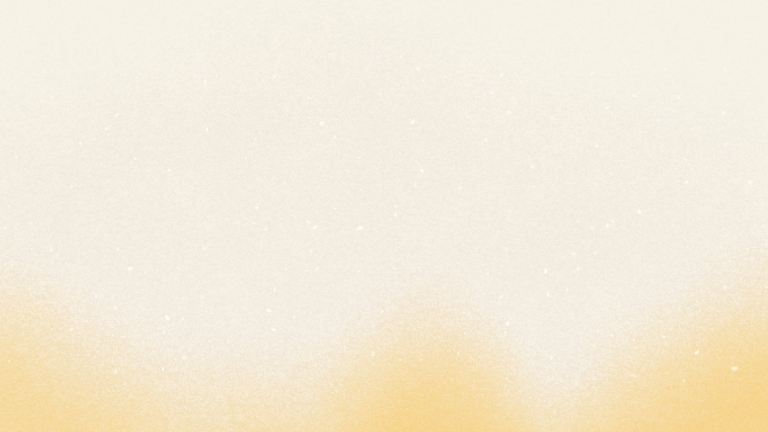
This background is drawn by a WebGL 2 fragment shader. Its source:

```glsl
#version 300 es
precision highp float;

#define CREAM vec3(0.961, 0.947, 0.900)
#define PAPER vec3(0.957, 0.929, 0.886)
#define GOLD vec3(0.965, 0.835, 0.560)
#define FLECK vec3(1.0, 0.995, 0.975)
#define GLOW_BASE 0.24
#define GLOW_FADE 0.43
#define GRAIN_SCALE 330.0
#define PAPER_GRAIN 0.042
#define GOLD_GRAIN 0.42
#define FLECK_CHANCE 0.20

uniform vec2 u_resolution;
out vec4 outColor;

float hash(vec2 p) {
    vec3 q = fract(vec3(p.xyx) * 0.1031);
    q += dot(q, q.yzx + 33.33);
    return fract((q.x + q.y) * q.z);
}

float valueNoise(vec2 p) {
    vec2 cell = floor(p), f = fract(p);
    f = f * f * (3.0 - 2.0 * f);
    float low = mix(hash(cell), hash(cell + vec2(1.0, 0.0)), f.x);
    float high = mix(hash(cell + vec2(0.0, 1.0)), hash(cell + 1.0), f.x);
    return mix(low, high, f.y);
}

float fbm(vec2 p) {
    float sum = 0.0, weight = 0.5;
    for (int i = 0; i < 4; i++) {
        sum += weight * valueNoise(p);
        p = p * 2.03 + 17.0;
        weight *= 0.5;
    }
    return sum;
}

float bump(float x, float center, float width) {
    float d = (x - center) / width;
    return exp(-d * d);
}

// Upper limit of the golden wash across the width
float glowHeight(float x) {
    return GLOW_BASE
        + 0.21 * bump(x, 0.0, 0.15)
        + 0.16 * bump(x, 0.56, 0.105)
        + 0.23 * bump(x, 1.0, 0.17)
        - 0.06 * bump(x, 0.72, 0.06);
}

// One tilted, soft speck at most in each grid cell
float flecks(vec2 p, float rows, float radius) {
    vec2 cell = floor(p * rows);
    vec2 center = 0.2 + 0.6 * vec2(hash(cell + 3.1), hash(cell + 8.7));
    vec2 d = (fract(p * rows) - center) / rows;
    float angle = 6.283 * hash(cell + 21.3);
    d = mat2(cos(angle), -sin(angle), sin(angle), cos(angle)) * d;
    d.x *= 0.6;
    float size = radius * mix(0.5, 1.0, hash(cell + 41.9));
    float present = step(1.0 - FLECK_CHANCE, hash(cell + 63.5));
    return present * (1.0 - smoothstep(0.3 * size, size, length(d)));
}

void main() {
    vec2 uv = gl_FragCoord.xy / u_resolution;
    vec2 p = gl_FragCoord.xy / u_resolution.y;

    // Cream top and upper corners over warm paper
    float corners = 0.5 * abs(uv.x - 0.42);
    vec3 color = mix(PAPER, CREAM, smoothstep(0.72, 1.08, uv.y + corners));

    // Soft mottling and fine paper fibres
    float mottling = fbm(p * 7.0) - 0.47;
    float grain = 0.7 * valueNoise(p * GRAIN_SCALE)
        + 0.3 * valueNoise(p * vec2(0.35, 0.7) * GRAIN_SCALE + 50.0) - 0.5;
    float calmTop = 1.0 - 0.6 * smoothstep(0.85, 1.15, uv.y + corners);
    color += (0.012 * mottling + PAPER_GRAIN * grain * vec3(0.8, 1.0, 1.2)) * calmTop;

    // Golden wash, weaker at the left, broken up by the grain
    float depth = glowHeight(uv.x) - uv.y + 0.08 * mottling;
    float gold = smoothstep(0.0, GLOW_FADE, depth) * mix(0.82, 1.0, smoothstep(0.2, 0.5, uv.x));
    gold -= GOLD_GRAIN * grain * smoothstep(-0.08, 0.22, depth);
    color = mix(color, GOLD, clamp(gold, 0.0, 1.2));

    // Pale flecks in large and small layers
    float specks = 0.0;
    for (int i = 0; i < 2; i++) {
        float layer = float(i);
        float speck = flecks(p + 5.0 * layer, 9.0 + 11.0 * layer, 0.0075 - 0.0025 * layer);
        specks = max(specks, speck * (0.85 - 0.2 * layer));
    }
    specks *= smoothstep(0.02, 0.2, uv.y) * (1.0 - smoothstep(0.8, 0.92, uv.y));
    color = mix(color, FLECK, specks);

    outColor = vec4(clamp(color, 0.0, 1.0), 1.0);
}
```
